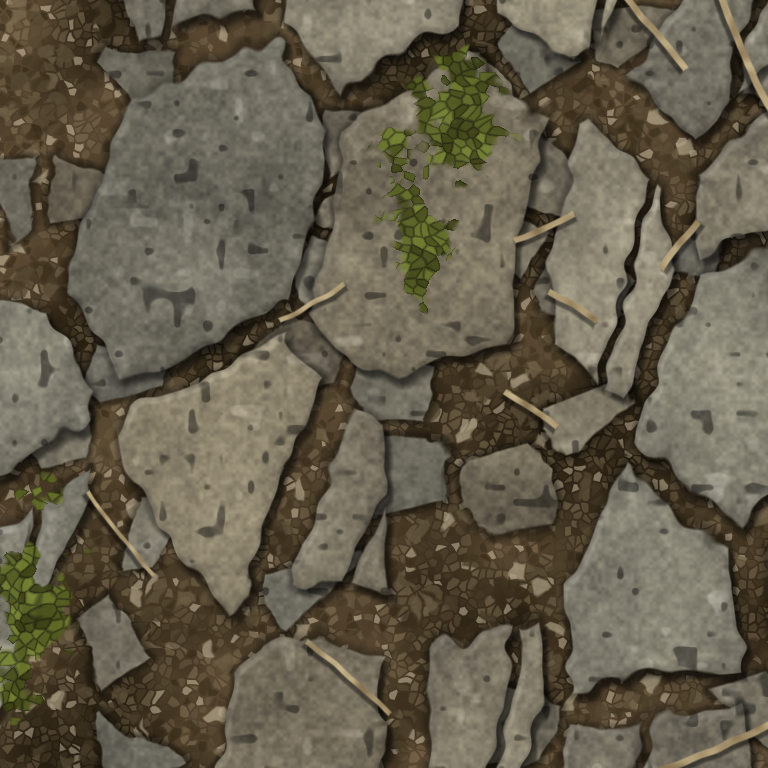
A WebGL 2 fragment shader for this texture:

```glsl
#version 300 es
precision highp float;
// Weathered paving stones set in gravelly soil, with moss and dry straw.
uniform vec2 u_resolution;
out vec4 fragColor;

struct Cell { vec2 id; vec2 offset; float edge; };

vec2 hash2(vec2 p) {
  vec3 q = fract(vec3(p.xyx) * vec3(0.1031, 0.1030, 0.0973));
  q += dot(q, q.yzx + 33.33);
  return fract((q.xx + q.yz) * q.zy);
}

float noise(vec2 p) {
  vec2 i = floor(p), f = fract(p);
  f = f * f * (3.0 - 2.0 * f);
  return mix(mix(hash2(i).x, hash2(i + vec2(1, 0)).x, f.x),
             mix(hash2(i + vec2(0, 1)).x, hash2(i + vec2(1, 1)).x, f.x), f.y);
}

float fbm(vec2 p) {
  float sum = 0.0, amp = 0.53;
  for (int i = 0; i < 4; i++) {
    sum += amp * noise(p);
    p = mat2(1.6, 1.2, -1.2, 1.6) * p + 7.3;
    amp *= 0.5;
  }
  return sum;
}

// Nearest cell with the distance to its straight border
Cell voronoi(vec2 p) {
  vec2 base = floor(p), nearGrid = vec2(0), nearVec = vec2(0);
  float best = 9.0, edge = 9.0;
  for (int k = 0; k < 9; k++) {
    vec2 g = base + vec2(k % 3 - 1, k / 3 - 1);
    vec2 r = g + 0.08 + 0.84 * hash2(g + 50.0) - p;
    if (dot(r, r) < best) { best = dot(r, r); nearGrid = g; nearVec = r; }
  }
  for (int k = 0; k < 25; k++) {
    vec2 g = nearGrid + vec2(k % 5 - 2, k / 5 - 2);
    vec2 r = g + 0.08 + 0.84 * hash2(g + 50.0) - p, d = r - nearVec;
    if (dot(d, d) > 1e-4) edge = min(edge, dot(0.5 * (nearVec + r), normalize(d)));
  }
  return Cell(nearGrid, nearVec, edge);
}

// Depth inside a large slab, negative in the gaps
float slabDepth(vec2 uv, out Cell c) {
  vec2 warp = vec2(fbm(uv * 3.0), fbm(uv * 3.0 + 19.0)) - 0.5;
  vec2 chips = vec2(noise(uv * 38.0), noise(uv * 38.0 + 9.0)) - 0.5;
  c = voronoi(mat2(4.2, 0.9, -1.2, 2.9) * uv + 0.35 * warp + 0.06 * chips + 3.0);
  vec2 h = hash2(c.id + 7.0);
  float depth = (c.edge - 0.035 - 0.10 * h.y) / 3.6;
  float split = abs(c.offset.x + 0.4 * c.offset.y * (h.x - 0.5) + 0.1) / 3.6 - 0.007;
  if (h.y > 0.72) depth = min(depth, split);
  return h.x < 0.14 ? -0.05 : depth;
}

vec3 stoneColor(vec2 uv, vec2 id) {
  vec2 h = hash2(id + 31.0);
  float tone = 0.28 + 0.5 * h.x + 1.1 * (fbm(uv * 9.0 + h * 20.0) - 0.5);
  tone += 0.5 * (noise(uv * 110.0) - 0.5) + 0.35 * (noise(uv * 210.0) - 0.5);
  vec3 col = mix(vec3(0.40, 0.37, 0.31), vec3(0.62, 0.58, 0.48), tone);
  col *= mix(vec3(1), vec3(0.93, 0.98, 1.06), h.y);
  col += 0.13 * smoothstep(0.74, 0.9, noise(uv * 45.0 + 4.0)) * noise(uv * 13.0);
  return col * (1.0 - 0.4 * smoothstep(0.83, 0.93, noise(uv * 52.0 + 40.0)));
}

vec3 soilColor(vec2 uv) {
  float patches = fbm(uv * 7.0 + 11.0);
  vec3 col = mix(vec3(0.21, 0.165, 0.09), vec3(0.40, 0.32, 0.22), smoothstep(0.25, 0.75, patches));
  // Two sizes of gravel
  for (int i = 0; i < 2; i++) {
    float scale = i == 0 ? 88.0 : 46.0;
    Cell grain = voronoi(uv * scale + 0.7 * noise(uv * 60.0));
    vec2 h = hash2(grain.id + 3.0);
    vec3 pebble = mix(vec3(0.20, 0.16, 0.09), vec3(0.47, 0.41, 0.31), h.x);
    pebble = mix(pebble, vec3(0.64, 0.59, 0.49), step(0.91, h.x));
    float cover = smoothstep(0.02, 0.2, grain.edge) * step(i == 0 ? 0.1 : 0.72, h.y);
    col = mix(col * (i == 0 ? 0.8 : 1.0), pebble, 0.75 * cover);
  }
  return col * (0.78 + 0.45 * patches);
}

void main() {
  vec2 uv = gl_FragCoord.xy / u_resolution;
  Cell slab, caster;
  float depth = slabDepth(uv, slab);
  float shade = slabDepth(uv + vec2(-0.007, 0.010), caster);

  // Soil and small half-buried stones
  vec3 col = soilColor(uv);
  Cell chip = voronoi(mat2(8.5, 3.0, -3.5, 9.5) * uv + 0.3 * fbm(uv * 18.0));
  float chipDepth = (chip.edge - 0.10) / 9.5;
  float hasChip = step(0.64, hash2(chip.id + 2.0).x);
  col *= 1.0 - 0.4 * hasChip * smoothstep(-0.012, 0.0, chipDepth);
  col = mix(col, 0.88 * stoneColor(uv, chip.id), hasChip * smoothstep(-0.001, 0.003, chipDepth));

  // Slabs with cast shadow and worn rim
  col *= 1.0 - 0.42 * smoothstep(-0.006, 0.005, shade);
  col *= 1.0 - 0.3 * smoothstep(-0.014, 0.0, depth);
  vec3 stone = stoneColor(uv, slab.id);
  stone *= 0.84 + 0.16 * smoothstep(0.0, 0.012, depth);
  stone += 0.07 * smoothstep(0.002, -0.006, shade);
  col = mix(col, stone, smoothstep(-0.0015, 0.0025, depth));

  // Moss clumps made of small leaves
  vec2 axis = vec2(0.10, 0.27), rel = uv - vec2(0.51, 0.64);
  float strip = length(rel - axis * clamp(dot(rel, axis) / dot(axis, axis), 0.0, 1.0));
  float clump = min(strip, length((uv - vec2(0.02, 0.22)) * vec2(1.0, 0.5)));
  float moss = 0.055 - clump + 0.16 * (fbm(uv * 16.0) - 0.5) - 0.02 * smoothstep(0.0, 0.01, depth);
  Cell leaf = voronoi(mat2(62.0, 30.0, -36.0, 70.0) * uv + 1.2 * noise(uv * 30.0));
  vec3 green = mix(vec3(0.22, 0.24, 0.07), vec3(0.47, 0.53, 0.20), hash2(leaf.id).x);
  green *= 0.6 + 0.4 * smoothstep(0.0, 0.2, leaf.edge);
  col = mix(col, green, 0.92 * smoothstep(0.0, 0.016, moss + 0.03 * (hash2(leaf.id).y - 0.5)));

  // Scattered straw with a thin shadow
  for (int i = 0; i < 10; i++) {
    vec2 h = hash2(vec2(i, 17)), k = hash2(vec2(i, 71));
    float angle = (i % 3 == 0 ? 0.6 : -0.85) + 0.7 * (k.x - 0.5);
    vec2 dir = vec2(cos(angle), sin(angle)), q = uv - h;
    q = vec2(dot(q, dir), dot(q, vec2(-dir.y, dir.x)));
    q.y += (k.x - 0.5) * 1.5 * q.x * q.x + 0.003 * noise(vec2(q.x * 40.0, i));
    float reach = abs(q.x) - 0.035 - 0.12 * k.y * k.y, width = 0.0022 + 0.0025 * h.x;
    float body = max(abs(q.y) - width, reach);
    float under = max(abs(q.y + 0.006) - width, reach);
    col *= 1.0 - 0.45 * smoothstep(0.003, -0.002, under);
    vec3 straw = mix(vec3(0.52, 0.44, 0.31), vec3(0.78, 0.71, 0.55), noise(uv * 70.0));
    col = mix(col, straw, smoothstep(0.0015, -0.0015, body));
  }
  fragColor = vec4(clamp(col, 0.0, 1.0), 1.0);
}
```
